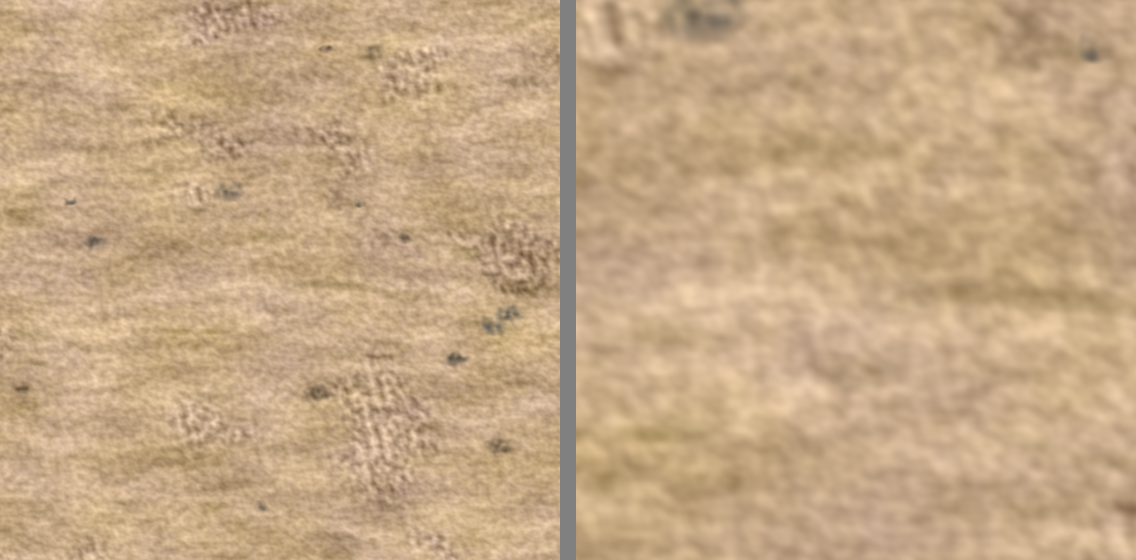
Left, the full canvas; right, a detail of the centre.
Write a Shadertoy shader that draws this texture.

```glsl
// Dry straw-coloured hillside: wavy grass streaks, fine grain, rough tufts and a few dark shrubs.

#define STRAW vec3(0.780, 0.664, 0.526)
#define SHADE_RATIO vec3(1.0, 0.96, 0.91)
#define BROAD_CONTRAST 0.10
#define STREAK_CONTRAST 0.12
#define GRAIN_CONTRAST 0.17
#define TUFT_CONTRAST 0.26
#define STREAK_SCALE vec2(8.0, 30.0)
#define GRAIN_SCALE vec2(66.0, 84.0)
#define SHRUB_COUNT 14
#define SHRUB_SIZE 0.020

float hash(vec2 p) {
    return fract(sin(dot(p, vec2(127.1, 311.7))) * 43758.5);
}

// Dot product of a random unit gradient with the offset from its cell corner
float cornerSlope(vec2 cell, vec2 offset) {
    float angle = 6.2832 * hash(cell);
    return dot(vec2(cos(angle), sin(angle)), offset);
}

// Gradient noise centred on zero
float noise(vec2 p) {
    vec2 i = floor(p), f = fract(p);
    vec2 w = f * f * f * (f * (f * 6.0 - 15.0) + 10.0);
    vec2 e = vec2(1.0, 0.0);
    float low = mix(cornerSlope(i, f), cornerSlope(i + e, f - e), w.x);
    float high = mix(cornerSlope(i + e.yx, f - e.yx), cornerSlope(i + 1.0, f - 1.0), w.x);
    return mix(low, high, w.y);
}

float fbm(vec2 p) {
    float sum = 0.0, amplitude = 1.0;
    for (int i = 0; i < 3; i++) {
        sum += amplitude * noise(p);
        p = p * 2.03 + vec2(17.3, 9.1);
        amplitude *= 0.5;
    }
    return sum;
}

// Scattered dark shrubs with ragged, soft outlines
vec3 addShrubs(vec3 color, vec2 p, float aspect) {
    vec2 ragged = p + 0.010 * vec2(noise(p * 55.0), noise(p * 55.0 + 31.0));
    float clumps = 0.8 + 0.9 * noise(p * 90.0 + 5.0);
    for (int i = 0; i < SHRUB_COUNT; i++) {
        float id = float(i);
        vec2 center = vec2(hash(vec2(id, 1.7)) * aspect, hash(vec2(id, 5.3)));
        float size = SHRUB_SIZE * mix(0.5, 1.3, hash(vec2(id, 8.9)));
        vec2 d = (ragged - center) / (size * vec2(1.25, 0.75));
        float cover = 1.0 - smoothstep(0.2, 1.2, length(d));
        float strength = mix(0.4, 0.95, hash(vec2(id, 12.1)));
        vec3 leaf = mix(vec3(0.34, 0.27, 0.19), vec3(0.27, 0.29, 0.29), hash(vec2(id, 15.7)));
        color = mix(color, leaf, clamp(cover * strength * clumps, 0.0, 0.9));
    }
    return color;
}

void mainImage(out vec4 fragColor, in vec2 fragCoord) {
    vec2 p = fragCoord / iResolution.y;
    float aspect = iResolution.x / iResolution.y;

    // Gentle undulation bends the horizontal streaks
    vec2 q = p;
    q.y += 0.045 * noise(p * vec2(2.6, 3.4) + 4.0) + 0.008 * noise(p * 13.0);

    // Broad slopes and thin shadowed streaks
    float broad = fbm(q * vec2(3.2, 8.0) + 11.0);
    float streak = fbm(q * STREAK_SCALE + 23.0);
    float shadow = smoothstep(0.16, 0.50, noise(q * vec2(9.0, 36.0) + 47.0));
    shadow *= smoothstep(-0.25, 0.25, noise(p * vec2(4.0, 5.0) + 71.0));

    // Slightly leaning grass grain
    vec2 lean = p + vec2(0.25 * p.y, 0.0);
    float grain = noise(lean * GRAIN_SCALE) + 0.5 * noise(lean * vec2(125.0, 150.0) + 7.0);

    // Rough patches of grey-violet tufts
    float patches = smoothstep(0.12, 0.42, fbm(q * vec2(3.6, 6.0) + 83.0));
    float tufts = noise(lean * vec2(80.0, 62.0) + 59.0);

    float tone = BROAD_CONTRAST * broad + STREAK_CONTRAST * streak;
    tone += GRAIN_CONTRAST * grain * (0.75 + 0.25 * patches);
    tone += patches * (TUFT_CONTRAST * tufts - 0.035) - 0.085 * shadow;
    vec3 color = STRAW + tone * SHADE_RATIO;

    // Pinkish and yellowish drift, with olive in the shadows
    float drift = fbm(p * vec2(5.0, 9.0) + 37.0) + 0.4 * noise(p * 48.0 + 13.0);
    color += drift * vec3(0.004, 0.002, 0.055);
    color += patches * vec3(-0.004, -0.002, 0.022);
    color -= shadow * vec3(0.012, 0.004, 0.018);

    color = addShrubs(color, p, aspect);
    fragColor = vec4(clamp(color, 0.0, 1.0), 1.0);
}
```
